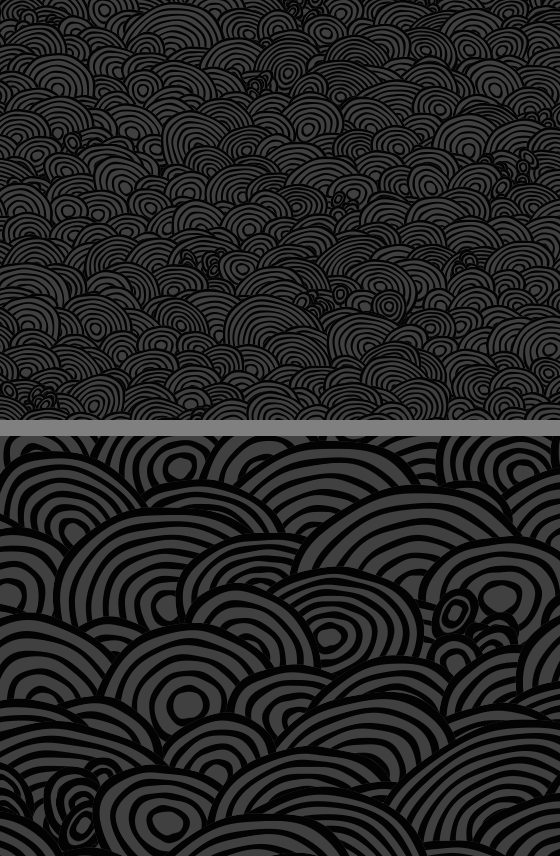
Top: the whole. Bottom: its middle third, enlarged.
Give the GLSL for this pattern, as a Shadertoy shader.

```glsl
const vec3 INK = vec3(0.012);
const vec3 SLATE = vec3(0.252);

vec3 hash3(vec3 p) {
    p = fract((p + 57.0) * vec3(0.1031, 0.1030, 0.0973));
    p += dot(p, p.yxz + 33.33);
    return fract((p.xxy + p.yxx) * p.zyx);
}

// Paints one hand-drawn dome of nested rings over the colour below it
vec3 paintDome(vec3 below, vec2 q, vec2 radius, float lean, float spacing, float phase, float pixel) {
    q.x -= lean * q.y;
    q.y *= q.y < 0.0 ? 0.8 : 1.0;
    float level = length(q / radius) + 1e-4;
    if (level > 1.35) return below;

    // Distance covered per unit of level, so that strokes keep their width
    float unit = level / (length(q / (radius * radius)) + 1e-3);

    // Unsteady hand
    float angle = atan(q.y, q.x + 1e-5);
    level *= 1.0 + 0.022 * sin(3.0 * angle + phase)
                 + 0.010 * sin(7.0 * angle + 9.0 * level + phase * 2.0);
    float pressure = 1.0 + 0.15 * sin(4.0 * angle + 11.0 * level + phase);

    // Rings inside, a heavier contour at the rim
    float count = max(2.0, floor(sqrt(radius.x * radius.y) / spacing + 0.5));
    float turn = max(level * count, 0.5);
    float ring = abs(fract(turn + 0.5) - 0.5) * unit / count - 0.0024 * pressure;
    float rim = (level - 1.0) * unit;
    float stroke = min(ring, abs(rim) - 0.0031);

    vec3 body = mix(SLATE, INK, clamp(0.5 - stroke / pixel, 0.0, 1.0));
    return mix(below, body, clamp(0.5 - (rim - 0.0031) / pixel, 0.0, 1.0));
}

void mainImage(out vec4 fragColor, in vec2 fragCoord) {
    float pixel = 1.0 / iResolution.y;
    vec2 p = fragCoord * pixel;
    vec2 cell = vec2(0.095, 0.047);
    vec3 color = INK;

    // Rows from the back (high) to the front (low)
    float baseRow = floor(p.y / cell.y);
    for (int j = 4; j >= -4; j--) {
        float row = baseRow + float(j);
        float odd = mod(row, 2.0);
        float baseColumn = floor(p.x / cell.x - 0.5 * odd);

        // Neighbours overlap to the left or right in alternate rows
        for (int i = -2; i <= 2; i++) {
            float column = baseColumn + float(i) * (odd * 2.0 - 1.0);
            vec3 place = hash3(vec3(column, row, 1.0));
            vec3 shape = hash3(vec3(column, row, 2.0));
            vec3 style = hash3(vec3(column, row, 3.0));
            vec2 center = (vec2(column + 0.5 + 0.5 * odd, row + 0.5)
                        + (place.xy - 0.5) * 0.6) * cell;

            float width = 0.040 + 0.045 * shape.x + 0.038 * smoothstep(0.86, 0.98, place.z);
            vec2 radius = width * vec2(1.0, mix(0.72, 1.04, shape.y));
            color = paintDome(color, p - center, radius, (shape.z - 0.5) * 0.6,
                              mix(0.0105, 0.0142, style.x), style.y * 6.28, pixel);

            // Occasional heap of tiny domes
            if (style.z < 0.035) {
                for (int k = 0; k < 8; k++) {
                    vec3 grain = hash3(vec3(column, row, 4.0 + float(k)));
                    vec2 offset = vec2((grain.x - 0.5) * 0.11, 0.035 - 0.007 * float(k));
                    vec2 size = mix(0.014, 0.023, grain.y) * vec2(0.9, 1.0);
                    color = paintDome(color, p - center - offset, size, grain.z - 0.5,
                                      0.0088, grain.z * 6.28, pixel);
                }
            }
        }
    }
    fragColor = vec4(color, 1.0);
}
```
